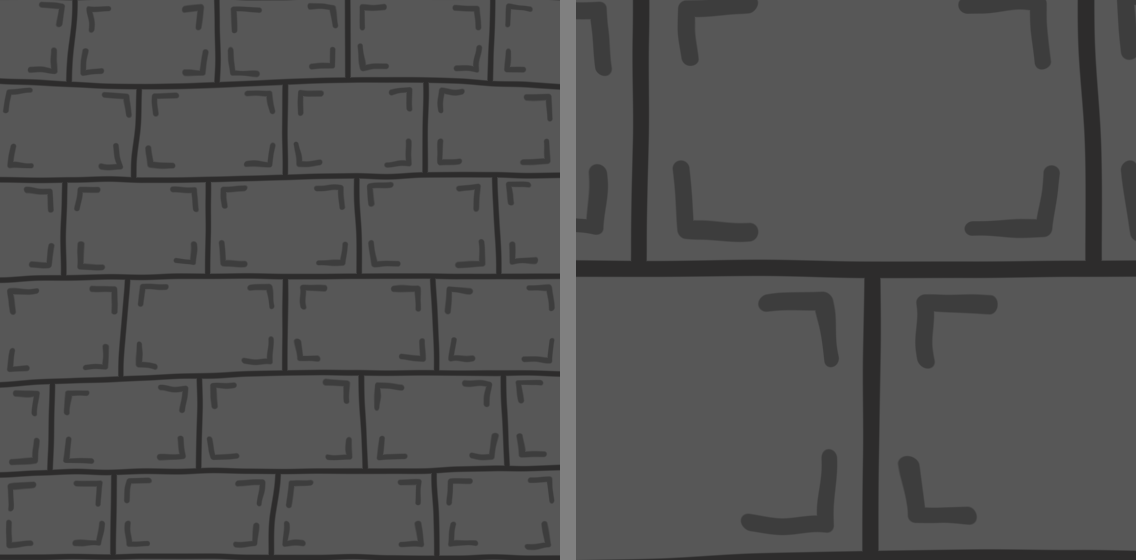
Left, the full canvas; right, a detail of the centre.
A WebGL 1 fragment shader for this texture:

```glsl
precision highp float;
// Hand-drawn grey brick wall: six staggered courses between wavering mortar lines.
// Every joint carries four L-shaped corner strokes, two on each side; noise and
// hashes vary stroke length, slant and wobble from brick to brick.
uniform vec2 u_resolution;

const vec3 BRICK = vec3(0.341);
const vec3 STROKE = vec3(0.238);
const vec3 MORTAR = vec3(0.176, 0.173, 0.173);
const float MORTAR_HALF = 0.0049;
const float STROKE_HALF = 0.0050;
const float PI = 3.14159265;

float hash(vec2 p) {
  vec3 q = fract(p.xyx * vec3(0.1031, 0.1030, 0.0973));
  q += dot(q, q.yzx + 33.33);
  return fract((q.x + q.y) * q.z);
}

float noise(vec2 p) {
  vec2 i = floor(p), f = fract(p);
  f = f * f * (3.0 - 2.0 * f);
  return mix(mix(hash(i), hash(i + vec2(1.0, 0.0)), f.x),
             mix(hash(i + vec2(0.0, 1.0)), hash(i + 1.0), f.x), f.y);
}

// Small displacement that makes a line look drawn by hand
vec2 wobble(vec2 p, float frequency, float amount) {
  vec2 q = p * frequency;
  return p + amount * (vec2(noise(q + 7.3), noise(q + 51.9)) - 0.5);
}

float segment(vec2 p, vec2 a, vec2 b) {
  vec2 pa = p - a, ba = b - a;
  return length(pa - ba * clamp(dot(pa, ba) / dot(ba, ba), 0.0, 1.0));
}

// Mortar line: depth at left, depth at right, bow, wave
vec4 course(int i) {
  if (i == 0) return vec4(-0.006, -0.006, 0.0, 0.0);
  if (i == 1) return vec4(0.1445, 0.156, -0.0026, 0.0085);
  if (i == 2) return vec4(0.321, 0.3125, 0.001, 0.0015);
  if (i == 3) return vec4(0.499, 0.492, -0.0015, -0.0015);
  if (i == 4) return vec4(0.687, 0.667, -0.0095, 0.0);
  if (i == 5) return vec4(0.847, 0.834, 0.0008, -0.0025);
  return vec4(0.994, 0.996, 0.0, 0.0);
}

float courseDepth(vec4 c, float x) {
  return mix(c.x, c.y, x) + c.z * sin(PI * x) + c.w * sin(2.0 * PI * x);
}

// Joint positions along a row; a last value above 1 is an edge off the canvas
vec4 joints(int row) {
  if (row == 0) return vec4(0.134, 0.388, 0.621, 0.879);
  if (row == 1) return vec4(0.250, 0.510, 0.760, 1.009);
  if (row == 2) return vec4(0.115, 0.373, 0.637, 0.883);
  if (row == 3) return vec4(0.228, 0.510, 0.773, 1.009);
  if (row == 4) return vec4(0.094, 0.357, 0.645, 0.898);
  return vec4(0.204, 0.497, 0.776, 1.009);
}

// Shift of each joint from its top to its foot
vec4 lean(int row) {
  if (row == 0) return vec4(-0.010, 0.0, 0.0, -0.003);
  if (row == 1) return vec4(-0.010, -0.001, -0.001, 0.0);
  if (row == 2) return vec4(-0.002, -0.003, 0.004, 0.008);
  if (row == 3) return vec4(-0.011, -0.002, 0.007, 0.0);
  if (row == 4) return vec4(-0.004, -0.003, 0.007, 0.007);
  return vec4(-0.002, -0.014, 0.003, 0.0);
}

// Distance to the four corner strokes beside one joint (edge = x at top and foot)
float cornerStrokes(vec2 p, vec2 edge, vec4 above, vec4 below, vec2 seed) {
  float d = 1.0;
  for (int s = 0; s < 2; s++) {
    float side = float(s) * 2.0 - 1.0;
    for (int e = 0; e < 2; e++) {
      bool top = e == 0;
      vec2 id = seed * 17.0 + vec2(float(s) * 3.0, float(e) * 5.0);
      vec4 r = vec4(hash(id), hash(id + 31.0), hash(id + 57.0), hash(id + 83.0));
      float x = (top ? edge.x : edge.y) + side * (0.025 + 0.005 * r.x);
      float y = top ? courseDepth(above, x) + 0.020 : courseDepth(below, x) - 0.024;
      vec2 corner = vec2(x, y + 0.005 * (r.w - 0.5));
      vec2 across = vec2(side * mix(0.030, 0.045, r.y), 0.006 * (r.x - 0.5));
      vec2 along = vec2(0.012 * (r.z - 0.5), (top ? 1.0 : -1.0) * mix(0.030, 0.040, r.w));
      d = min(d, min(segment(p, corner, corner + across), segment(p, corner, corner + along)));
    }
  }
  return d;
}

void main() {
  vec2 p = gl_FragCoord.xy / u_resolution;
  p.y = 1.0 - p.y;
  float pixel = 1.0 / min(u_resolution.x, u_resolution.y);
  vec2 wall = wobble(p, 16.0, 0.0035);
  vec2 pen = wobble(p, 42.0, 0.0045);

  float mortar = abs(wall.y - courseDepth(course(6), wall.x));
  float stroke = 1.0;
  for (int row = 0; row < 6; row++) {
    vec4 above = course(row), below = course(row + 1);
    float top = courseDepth(above, wall.x), foot = courseDepth(below, wall.x);
    mortar = min(mortar, abs(wall.y - top));
    if (wall.y < top || wall.y > foot) continue;

    // Joints and strokes of the row that holds this point
    vec4 start = joints(row), shift = lean(row);
    float t = smoothstep(0.0, 0.9, (wall.y - top) / (foot - top));
    for (int k = 0; k < 4; k++) {
      vec2 edge = vec2(start[k], start[k] + shift[k]);
      mortar = min(mortar, abs(wall.x - mix(edge.x, edge.y, t)));
      stroke = min(stroke, cornerStrokes(pen, edge, above, below, vec2(float(row), float(k))));
    }
    vec2 leftEdge = vec2(-abs(start.w - 1.0));
    stroke = min(stroke, cornerStrokes(pen, leftEdge, above, below, vec2(float(row), 4.0)));
  }

  vec3 color = mix(STROKE, BRICK, smoothstep(-pixel, pixel, stroke - STROKE_HALF));
  color = mix(MORTAR, color, smoothstep(-pixel, pixel, mortar - MORTAR_HALF));
  gl_FragColor = vec4(color, 1.0);
}
```
